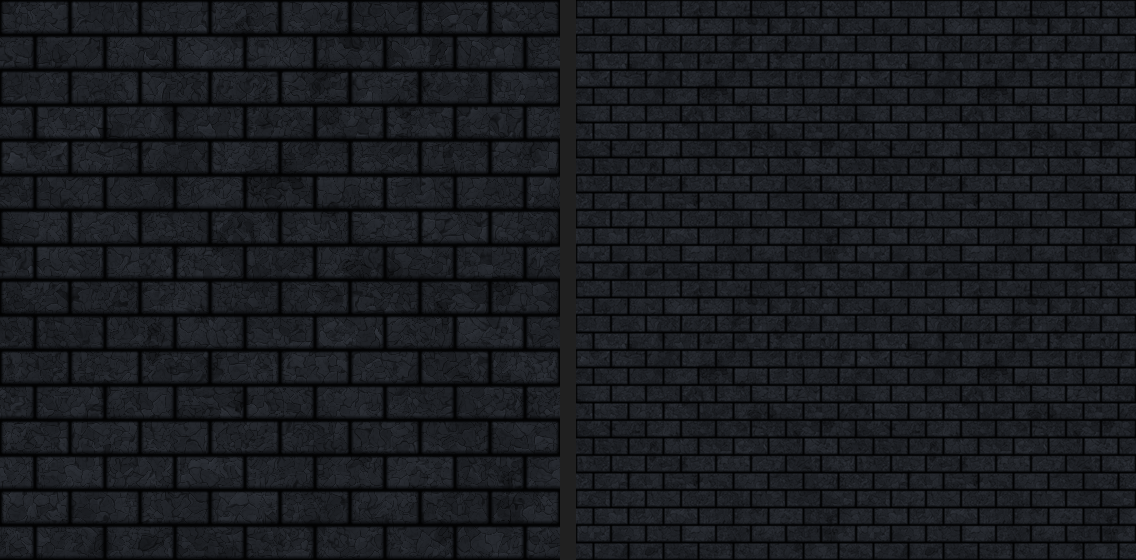
Left: one tile. Right: repeated 2 by 2.
This texture is drawn by a Shadertoy shader. Its source:

```glsl
// Dark slate-blue brick wall in running bond, with a crushed stone surface and black joints.

const vec2 BRICKS = vec2(8.0, 16.0);       // repeats across and down
const float JOINT = 0.036;                 // half joint width, in brick heights
const float CORNER = 0.085;                // corner radius, in brick heights
const float BEVEL = 0.10;                  // width of the shaded brick edge
const float BRICK_VARIATION = 0.05;
const float STONE_CONTRAST = 0.20;
const float CRACK_DEPTH = 0.30;
const vec3 JOINT_COLOR = vec3(0.006, 0.007, 0.008);
const vec3 EDGE_COLOR = vec3(0.062, 0.070, 0.084);
const vec3 STONE_DARK = vec3(0.118, 0.129, 0.149);
const vec3 STONE_LIGHT = vec3(0.152, 0.164, 0.187);

// Integer hash giving two values from 0 to 1
vec2 hash2(vec2 cell, float seed) {
    uvec3 v = uvec3(ivec3(vec3(cell, seed)) + 1000);
    v = v * 1664525u + 1013904223u;
    v.x += v.y * v.z; v.y += v.z * v.x; v.z += v.x * v.y;
    v ^= v >> 16u;
    v.x += v.y * v.z; v.y += v.z * v.x;
    return vec2(v.xy >> 8u) / 16777216.0;
}

// Value noise that wraps after "period" cells, two channels
vec2 noise2(vec2 uv, float period, float seed) {
    vec2 p = uv * period, i = floor(p), f = fract(p);
    f = f * f * (3.0 - 2.0 * f);
    vec2 a = hash2(mod(i, period), seed);
    vec2 b = hash2(mod(i + vec2(1, 0), period), seed);
    vec2 c = hash2(mod(i + vec2(0, 1), period), seed);
    vec2 d = hash2(mod(i + vec2(1, 1), period), seed);
    return mix(mix(a, b, f.x), mix(c, d, f.x), f.y);
}

// Wrapping Voronoi stones: x = distance to the crack, y = random tone, zw = offset from centre
vec4 stones(vec2 uv, float period, float seed) {
    vec2 p = uv * period, base = floor(p), f = fract(p);
    float nearest = 9.0, second = 9.0, tone = 0.0;
    vec2 offset = vec2(0.0);
    for (int y = -1; y <= 1; y++) {
        for (int x = -1; x <= 1; x++) {
            vec2 g = vec2(x, y), cell = mod(base + g, period);
            vec2 d = f - g - hash2(cell, seed);
            float dist = length(d);
            if (dist < nearest) {
                second = nearest;
                nearest = dist;
                tone = hash2(cell, seed + 7.0).x;
                offset = d;
            } else {
                second = min(second, dist);
            }
        }
    }
    return vec4(second - nearest, tone, offset);
}

// Brightness of one stone layer: tone, tilted facet, dark crack and faint lit rim
float stoneLayer(vec2 uv, float period, float seed) {
    vec4 s = stones(uv, period, seed);
    float facet = dot(s.zw, vec2(-0.35, 0.6)) * (s.y - 0.3);
    float soft = 0.05 + period / iResolution.y;
    float crack = 1.0 - smoothstep(0.0, soft, s.x);
    float rim = smoothstep(0.03, 0.10, s.x) * (1.0 - smoothstep(0.10, 0.24, s.x));
    return (s.y - 0.5 + facet) * STONE_CONTRAST - crack * CRACK_DEPTH
         + rim * 0.10 * smoothstep(-0.3, 0.5, s.w);
}

float roundedBox(vec2 p, vec2 halfSize, float radius) {
    vec2 d = abs(p) - halfSize + radius;
    return length(max(d, 0.0)) + min(max(d.x, d.y), 0.0) - radius;
}

void mainImage(out vec4 fragColor, in vec2 fragCoord) {
    vec2 uv = fragCoord / iResolution.xy;

    // Running bond: every other row is shifted by half a brick
    vec2 grid = uv * BRICKS;
    float row = floor(grid.y);
    grid.x += 0.5 * (1.0 - mod(row, 2.0));
    vec2 brickId = vec2(mod(floor(grid.x), BRICKS.x), row);
    vec2 local = (fract(grid) - 0.5) * vec2(BRICKS.y / BRICKS.x, 1.0);
    vec2 halfSize = vec2(0.5 * BRICKS.y / BRICKS.x, 0.5) - JOINT;
    float edge = roundedBox(local, halfSize, CORNER);

    // Crushed stone in warped layers that run across the whole wall
    vec2 warped = uv + (noise2(uv, 48.0, 1.0) - 0.5) * 0.016
                     + (noise2(uv, 128.0, 2.0) - 0.5) * 0.007;
    float coarse = stoneLayer(warped, 44.0, 11.0);
    float fine = stoneLayer(warped + 0.37, 92.0, 23.0);
    float cover = smoothstep(0.35, 0.65, noise2(uv, 30.0, 3.0).x);
    float relief = mix(coarse + 0.3 * fine, fine + 0.3 * coarse, cover);
    float grain = noise2(uv, 256.0, 4.0).x - 0.5;

    // Scattered darker chips and slow tonal drift
    vec4 chips = stones(warped, 26.0, 31.0);
    float chip = step(0.93, chips.y) * smoothstep(0.08, 0.14, chips.x);
    float drift = noise2(uv, 12.0, 5.0).x - 0.5;
    float tone = 1.0 + relief + 0.10 * grain + 0.08 * drift - 0.20 * chip;
    tone += (hash2(brickId, 41.0).x - 0.5) * 2.0 * BRICK_VARIATION;

    // Stone colour, darkened towards the brick edge and more so below
    float lightness = clamp(0.45 + 1.6 * relief + 0.5 * drift, 0.0, 1.0);
    vec3 color = mix(STONE_DARK, STONE_LIGHT, lightness) * tone;
    float bevel = BEVEL * (1.0 - 0.35 * sign(local.y) * smoothstep(0.2, 0.45, abs(local.y)));
    float shade = smoothstep(-bevel, 0.0, edge);
    color = mix(color, EDGE_COLOR * tone, shade);

    // Black joint with a smooth border
    float aa = 0.02 + 0.6 * BRICKS.y / iResolution.y;
    color = mix(color, JOINT_COLOR, smoothstep(-aa, aa, edge));
    fragColor = vec4(color, 1.0);
}
```
